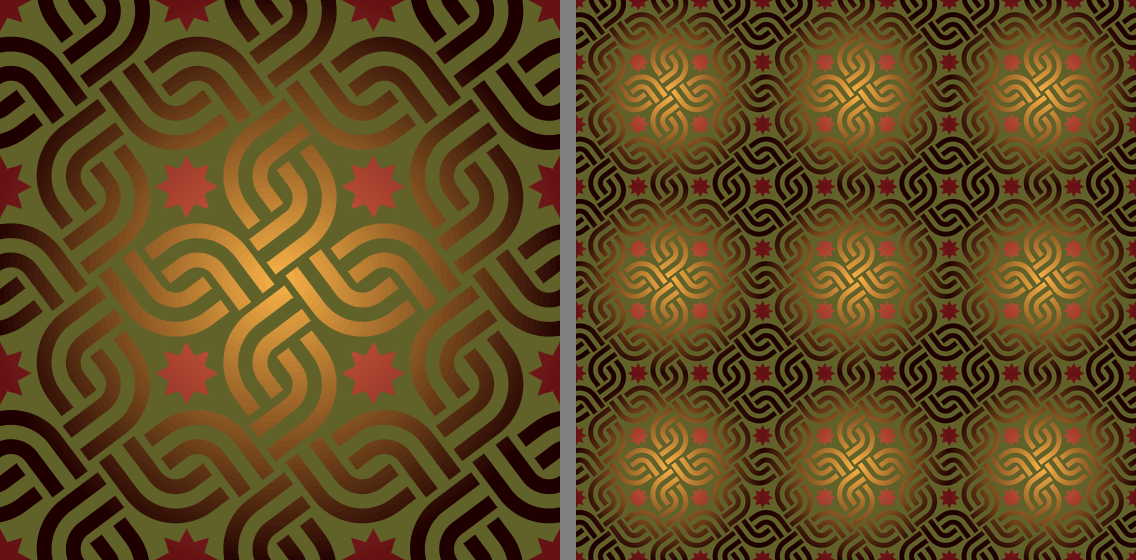
Left: one tile. Right: repeated 3 by 3.
This pattern is drawn by a WebGL 1 fragment shader. Its source:

```glsl
precision highp float;
// Three by three woven double-strand knots with eight-pointed stars, lit by a radial glow.

uniform vec2 u_resolution;

// Pair of parallel strands turning one rounded right angle, cut where they pass under.
float strandPair(vec2 p) {
  vec2 q = p - vec2(-0.0586, 0.0293);
  float bend = length(max(q, 0.0)) + min(max(q.x, q.y), 0.0) - 0.293;
  float strands = abs(abs(bend + 0.0781) - 0.0781) - 0.0397;
  return max(strands, max(-0.301 - p.x, -0.082 - p.y));
}

// Two interlocked strand pairs, on axes tilted by a 3-4-5 triangle.
float link(vec2 p) {
  vec2 tilted = vec2(dot(p, vec2(0.8, -0.6)), dot(p, vec2(0.6, 0.8)));
  return min(strandPair(tilted), strandPair(-tilted));
}

// One link on each side of the cell, each a quarter turn from the last.
float knot(vec2 p) {
  float d = 1.0;
  for (int i = 0; i < 4; i++) {
    d = min(d, link(p + vec2(0.0, 0.5)));
    p = vec2(p.y, -p.x);
  }
  return d;
}

// Eight-pointed star, folded into half of one point.
float star(vec2 p) {
  float sector = 0.7853982;
  float angle = abs(mod(atan(p.y, p.x) + 0.5 * sector, sector) - 0.5 * sector);
  vec2 folded = length(p) * vec2(cos(angle), sin(angle));
  return dot(folded - vec2(0.169, 0.0), vec2(0.471, 0.882));
}

float coverage(float d, float pixel) {
  return clamp(0.5 - d / pixel, 0.0, 1.0);
}

void main() {
  vec2 uv = gl_FragCoord.xy / u_resolution;
  vec2 grid = vec2(uv.x, 1.0 - uv.y) * 3.0;
  float pixel = 3.0 / min(u_resolution.x, u_resolution.y);

  // Glow fades outward from the canvas centre in fine steps.
  float fade = min(length(uv - 0.5) / 0.52, 1.0);
  fade = floor(fade * 48.0 + 0.5) / 48.0;
  vec3 gold = mix(vec3(0.98, 0.70, 0.28), vec3(0.12, 0.0, 0.0), fade);
  vec3 red = mix(vec3(0.89, 0.42, 0.28), vec3(0.40, 0.07, 0.08), fade);

  // Knots fill the cells, stars sit on their corners.
  vec3 color = vec3(0.382, 0.382, 0.165);
  color = mix(color, red, coverage(star(fract(grid + 0.5) - 0.5), pixel));
  color = mix(color, gold, coverage(knot(fract(grid) - 0.5), pixel));
  gl_FragColor = vec4(color, 1.0);
}
```
